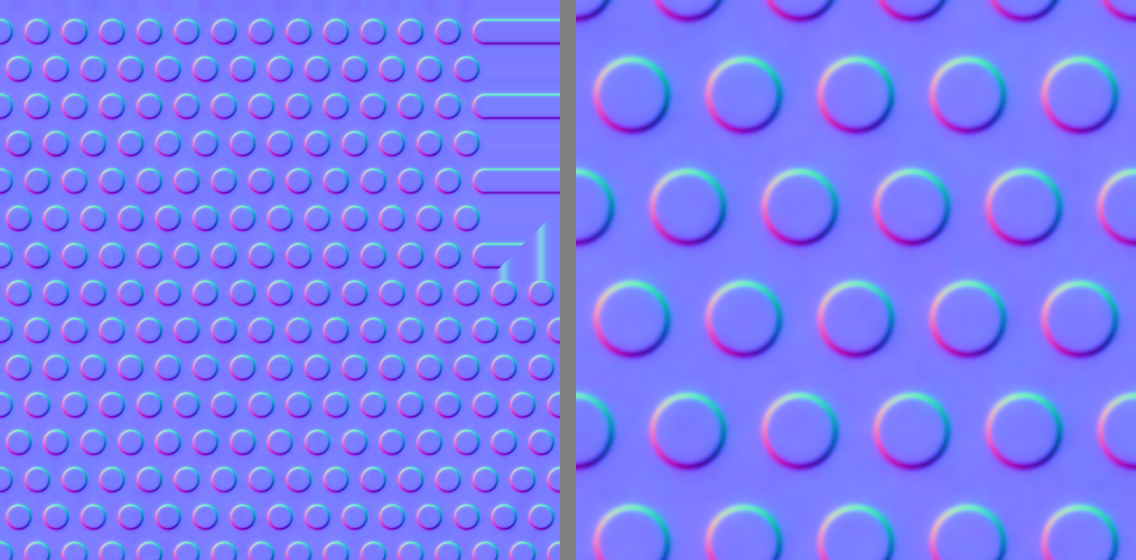
Left, the full canvas; right, a detail of the centre.
Reproduce this texture map procedurally as a WebGL 1 fragment shader.

```glsl
precision highp float;
// Normal map of a staggered grid of raised round studs with stretched margins.

uniform vec2 u_resolution;

vec2 hashGradient(vec2 cell) {
  float angle = 6.2832 * fract(sin(dot(cell, vec2(127.1, 311.7))) * 43758.5);
  return vec2(cos(angle), sin(angle));
}

float gradientNoise(vec2 p) {
  vec2 i = floor(p);
  vec2 f = p - i;
  vec2 u = f * f * f * (f * (f * 6.0 - 15.0) + 10.0);
  vec2 e = vec2(0.0, 1.0);
  float low = mix(dot(hashGradient(i), f),
                  dot(hashGradient(i + e.yx), f - e.yx), u.x);
  float high = mix(dot(hashGradient(i + e.xy), f - e.xy),
                   dot(hashGradient(i + e.yy), f - e.yy), u.x);
  return mix(low, high, u.y);
}

// Slope of the stud rims: 15 by 15 cells, every other row shifted by half.
vec2 studSlope(vec2 p) {
  float down = (1.0 - p.y) * 15.0 - 0.35;
  float shift = 0.5 * mod(floor(down), 2.0);
  vec2 d = vec2(fract(p.x * 15.0 + 0.5 + shift) - 0.5, 0.5 - fract(down));
  float r = length(d);
  float rim = (r - 0.318) / 0.036;
  float skirt = (r - 0.32) / 0.1;
  float steepness = 0.74 * exp(-rim * rim) + 0.14 * exp(-skirt * skirt);
  return vec2(-d.x, d.y) / max(r, 0.001) * steepness;
}

// Gentle dents and fine grain in the sheet.
vec2 wearSlope(vec2 p) {
  vec2 dents = vec2(gradientNoise(p * 9.0), gradientNoise(p * 9.0 + 41.0));
  vec2 bumps = vec2(gradientNoise(p * 38.0 + 7.0), gradientNoise(p * 38.0 + 83.0));
  vec2 grain = vec2(gradientNoise(p * 110.0 + 19.0), gradientNoise(p * 110.0 + 57.0));
  return 0.06 * dents + 0.05 * bumps + 0.04 * grain;
}

vec3 surfaceColor(vec2 p) {
  p.y = min(p.y, 0.983); // the top margin repeats its last line
  vec2 slope = studSlope(p) + wearSlope(p) - vec2(0.03, 0.025);
  float height = sqrt(max(1.0 - dot(slope, slope), 0.0));
  return 0.5 + 0.5 * vec3(slope, height);
}

void main() {
  vec2 p = gl_FragCoord.xy / u_resolution;
  vec2 corner = vec2(0.87, 0.4995);
  vec2 over = p - corner;
  vec3 color;

  if (over.x > 0.0 && over.y > 0.0) {
    // Upper right block: stretched sideways above the diagonal, upwards below.
    float pixel = 1.0 / u_resolution.y;
    float sideways = smoothstep(-pixel, pixel, over.y - over.x);
    color = mix(surfaceColor(vec2(p.x, corner.y)),
                surfaceColor(vec2(corner.x, p.y)), sideways);
  } else {
    color = surfaceColor(p);
  }
  gl_FragColor = vec4(color, 1.0);
}
```
